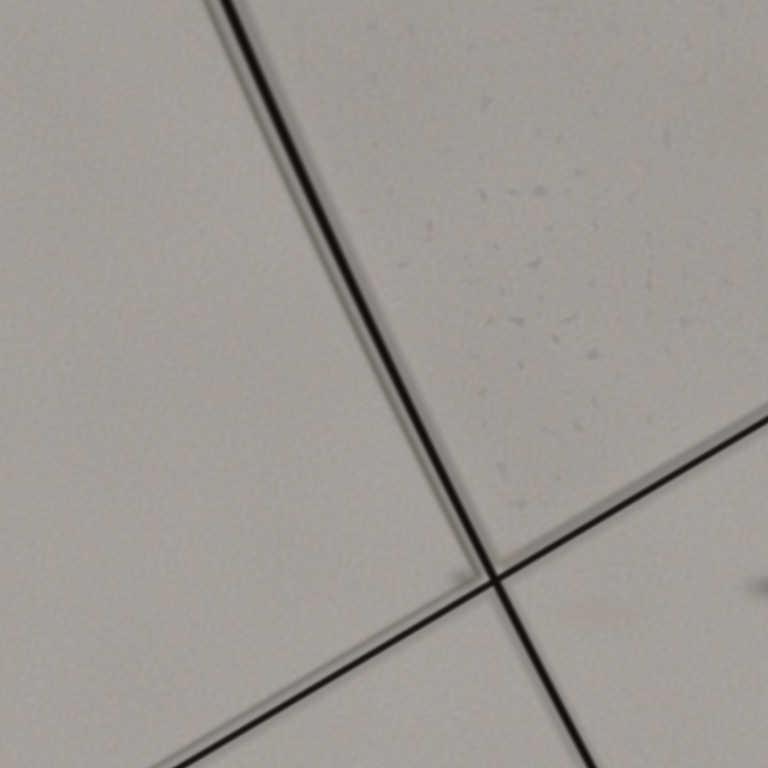
Reproduce this texture procedurally as a WebGL 2 fragment shader.

```glsl
#version 300 es
precision highp float;
// Pale stone tiles meeting at two dark, soft-edged diagonal joints.

uniform vec2 u_resolution;
out vec4 fragColor;

const vec3 TILE_COLOR = vec3(0.640, 0.619, 0.600);
const vec3 BEVEL_COLOR = vec3(0.500, 0.488, 0.468);
const vec3 EDGE_COLOR = vec3(0.375, 0.358, 0.335);
const vec3 JOINT_COLOR = vec3(0.070, 0.050, 0.043);
const vec3 STAIN_COLOR = vec3(0.590, 0.555, 0.485);
const vec3 SPOT_COLOR = vec3(0.520, 0.500, 0.490);

const vec2 CROSSING = vec2(0.647, 0.245);
const vec3 STEEP_CURVE = vec3(0.294, 0.424, 0.053); // x by depth from the top
const float SHALLOW_SLOPE = 0.592;
const float STEEP_WIDTH = 0.0068;
const float SHALLOW_WIDTH = 0.0047;
const float SPOT_SCALE = 42.0;
const float GRAIN = 0.017;

float hash(vec2 p) {
    vec3 q = fract(vec3(p.xyx) * 0.1031);
    q += dot(q, q.yzx + 33.33);
    return fract((q.x + q.y) * q.z);
}

float cornerSlope(vec2 cell, vec2 offset) {
    float angle = 6.2832 * hash(cell);
    return dot(vec2(cos(angle), sin(angle)), offset);
}

float gradientNoise(vec2 p) {
    vec2 i = floor(p), f = fract(p);
    vec2 u = f * f * f * (f * (f * 6.0 - 15.0) + 10.0);
    vec2 e = vec2(1.0, 0.0);
    float low = mix(cornerSlope(i, f), cornerSlope(i + e, f - e), u.x);
    float high = mix(cornerSlope(i + e.yx, f - e.yx), cornerSlope(i + 1.0, f - 1.0), u.x);
    return mix(low, high, u.y);
}

// Soft strip between two signed distances.
float band(float d, float from, float to, float blur) {
    return smoothstep(from - blur, from + blur, d) * (1.0 - smoothstep(to - blur, to + blur, d));
}

float ridge(float d, float width) {
    return exp(-d * d / (width * width));
}

// Dark core with a rounded top and a quick, soft fall.
float core(float d, float width) {
    float q = d * d / (width * width);
    return exp(-q * (0.55 + 0.45 * q));
}

float blob(vec2 p, vec2 center, vec2 radius) {
    vec2 q = (p - center) / radius;
    return exp(-dot(q, q));
}

void main() {
    vec2 p = gl_FragCoord.xy / u_resolution;
    float depth = 1.0 - p.y;

    // Signed distances: right of the steep joint, above the shallow joint.
    float steepX = STEEP_CURVE.x + depth * (STEEP_CURVE.y + depth * STEEP_CURVE.z);
    float steep = (p.x - steepX) * 0.9;
    float shallow = (p.y - CROSSING.y - SHALLOW_SLOPE * (p.x - CROSSING.x)) * 0.86;
    float above = smoothstep(0.004, 0.022, shallow);
    float below = 1.0 - smoothstep(-0.018, -0.004, shallow);
    float left = 1.0 - smoothstep(-0.026, -0.010, steep);
    float right = smoothstep(0.008, 0.024, steep);

    // Tile surface: broad tone, slanted grain, scattered spots.
    float upperRight = smoothstep(0.02, 0.07, steep) * smoothstep(0.02, 0.07, shallow);
    vec2 slanted = vec2(p.x + p.y, 1.7 * (p.y - p.x));
    float grain = gradientNoise(slanted * 65.0) + 0.7 * gradientNoise(p * 130.0);
    vec3 color = TILE_COLOR + GRAIN * grain + 0.012 * gradientNoise(p * 5.0);
    color += 0.010 * (0.5 - p.y) - 0.008 * upperRight;
    color += vec3(0.012, -0.003, -0.008) * gradientNoise(p * 38.0 + 9.0);
    float spots = smoothstep(0.26, 0.62, gradientNoise(p * SPOT_SCALE + 4.0));
    float density = 0.3 + 0.7 * blob(p, vec2(0.66, 0.62), vec2(0.22, 0.24));
    color = mix(color, SPOT_COLOR, 0.60 * upperRight * density * spots);

    // Stains and the shadow at the right border.
    float stain = blob(p, vec2(0.785, 0.200), vec2(0.055, 0.022))
                + 0.5 * blob(p, vec2(0.97, 0.86), vec2(0.05, 0.07));
    color = mix(color, STAIN_COLOR, 0.22 * stain);
    color = mix(color, EDGE_COLOR, 0.50 * blob(p, vec2(1.008, 0.235), vec2(0.032, 0.015)));

    // Bevels beside the steep joint.
    float upper = 1.0 - clamp(depth / 0.755, 0.0, 1.0);
    float offset = mix(0.0165, 0.0235, upper);
    float bevelEnd = mix(0.0190, 0.0240, upper);
    color = mix(color, BEVEL_COLOR, 0.82 * above * band(steep, 0.0, bevelEnd, 0.008));
    color = mix(color, BEVEL_COLOR, 0.55 * above * band(steep, -offset, 0.0, 0.005));
    color = mix(color, EDGE_COLOR, 0.66 * above * ridge(steep + offset, 0.0056));
    color = mix(color, BEVEL_COLOR, 0.62 * below * band(steep, -0.019, 0.0, 0.007));
    color = mix(color, BEVEL_COLOR, 0.55 * below * band(steep, 0.0, 0.014, 0.007));

    // Bevels beside the shallow joint.
    color = mix(color, BEVEL_COLOR, 0.38 * left * band(shallow, 0.0, 0.017, 0.005));
    color = mix(color, EDGE_COLOR, 0.45 * left * ridge(shallow - 0.0170, 0.0046));
    color = mix(color, BEVEL_COLOR, 0.75 * right * band(shallow, 0.0, 0.019, 0.006));
    color = mix(color, EDGE_COLOR, 0.18 * right * ridge(shallow - 0.0165, 0.0050));
    color = mix(color, BEVEL_COLOR, 0.52 * band(shallow, -0.016, 0.0, 0.008));

    // Worn corners, then the joints themselves.
    color = mix(color, EDGE_COLOR, 0.45 * blob(p, vec2(0.603, 0.247), vec2(0.017, 0.012)));
    color = mix(color, STAIN_COLOR, 0.40 * blob(p, vec2(0.662, 0.278), vec2(0.014, 0.010)));
    float steepWidth = STEEP_WIDTH * mix(1.10, 0.90, smoothstep(0.1, 0.75, depth));
    color = mix(color, JOINT_COLOR, core(steep, steepWidth));
    color = mix(color, JOINT_COLOR, 0.95 * core(shallow, SHALLOW_WIDTH));

    fragColor = vec4(color, 1.0);
}
```
